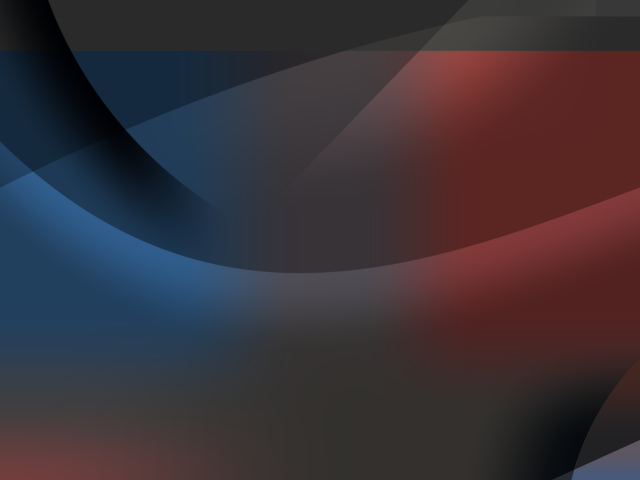
Give the GLSL for this background, as a Shadertoy shader.

```glsl
// Draws a blue-to-red backdrop of soft, overlapping curved sheets under a dark top band.

// Antialiased mask: 1 where the signed distance is positive.
float mask(float d) {
    float w = 0.8 / iResolution.y;
    return smoothstep(-w, w, d);
}

// Blend of three colours from left to right.
vec3 sweep(float x, vec3 left, vec3 middle, vec3 right) {
    vec3 c = mix(left, middle, smoothstep(0.35, 0.64, x));
    return mix(c, right, smoothstep(0.74, 1.0, x));
}

void mainImage(out vec4 fragColor, in vec2 fragCoord) {
    vec2 p = fragCoord / iResolution.xy * vec2(4.0 / 3.0, 1.0);

    // Lower sheet, fading to grey at the foot
    vec3 lower = sweep(p.x, vec3(0.13, 0.25, 0.37), vec3(0.21, 0.20, 0.20), vec3(0.32, 0.135, 0.13));
    vec3 foot = mix(vec3(0.25, 0.245, 0.25), vec3(0.20, 0.19, 0.18), smoothstep(0.1, 0.75, p.x));
    lower = mix(foot, lower, smoothstep(0.13, 0.36, p.y));
    float ember = (1.0 - smoothstep(0.0, 0.17, p.y)) * (1.0 - smoothstep(0.0, 0.7, p.x));
    lower += vec3(0.19, 0.0, -0.01) * ember;

    // Bowl curve with a glow along its underside
    float fromBase = p.x - 0.625;
    float bowl = p.y - 0.431 - fromBase * fromBase * (0.54 - 0.26 * fromBase);
    vec3 rim = sweep(p.x, vec3(0.055, 0.115, 0.18), vec3(0.10, 0.10, 0.13), vec3(0.19, 0.09, 0.095));
    lower += rim * (1.0 - smoothstep(0.0, 0.17, -bowl));

    // Sheet inside the bowl
    vec3 upper = sweep(p.x, vec3(0.115, 0.225, 0.335), vec3(0.215, 0.20, 0.215), vec3(0.355, 0.145, 0.135));
    vec3 color = mix(lower, upper, mask(bowl));

    // Top band
    float band = mask(p.y - 0.894);
    color = mix(color, vec3(0.165), band);

    // Rising veil: shaded above its edge, lit below it
    float veil = min(0.609 + p.x * (0.5 - 0.144 * p.x), 0.966) - p.y;
    float above = mask(-veil);
    color *= 1.0 - 0.28 * above * (1.0 - band) * (1.0 - smoothstep(0.5, 1.0, p.x));
    float veilGlow = mask(veil) * (1.0 - smoothstep(0.0, 0.3, veil));
    veilGlow *= smoothstep(0.1, 0.75, p.x) * (1.0 - smoothstep(0.9, 1.28, p.x));
    color += vec3(0.055, 0.048, 0.042) * veilGlow;

    // Slanted sheet, brightest along its left edge
    float slant = (p.x - 0.976 + (1.0 - p.y) * 0.966) * 0.719;
    float slantGlow = mask(slant) * (1.0 - smoothstep(0.04, 0.27, slant));
    slantGlow *= smoothstep(0.56, 0.90, p.y) * mask(bowl);
    vec3 slantTint = mix(vec3(0.14, 0.085, 0.09), vec3(0.20, 0.085, 0.08), smoothstep(0.8, 0.98, p.x));
    color += mix(slantTint, vec3(0.065, 0.065, 0.06), band) * slantGlow;
    color += 0.08 * band * above * mask(slant) * smoothstep(0.08, 0.25, slant);

    // Small tab in the upper right corner
    float tab = mask(min(p.x - 1.241, p.y - 0.967));
    color = mix(color, vec3(0.22), tab);

    // Dark crescent on the left
    float crescent = length(p - vec2(0.92, 1.3056)) - 0.875;
    float shade = mask(crescent) * (1.0 - smoothstep(0.0, 0.17, crescent));
    shade *= (1.0 - smoothstep(0.22, 0.49, p.x)) * mask(bowl);
    color = mix(color, vec3(0.0, 0.005, 0.015), shade);

    // Lower right disc and the shadow around it
    float disc = length(p - vec2(1.724, -0.134)) - 0.55;
    float discShadow = mask(disc) * (1.0 - smoothstep(0.0, 0.23, disc));
    discShadow *= 1.0 - smoothstep(0.08, 0.3, p.y);
    color = mix(color, vec3(0.025, 0.04, 0.055), discShadow);
    vec3 discColor = mix(vec3(0.13, 0.13, 0.14), vec3(0.27, 0.15, 0.13), smoothstep(0.08, 0.24, p.y));
    color = mix(color, discColor, mask(-disc));

    // Pale wedge across the corner
    float wedge = mask((p.x - 1.149) * 0.453 - p.y);
    vec3 wedgeColor = mix(vec3(0.28, 0.35, 0.48), vec3(0.36, 0.34, 0.38), smoothstep(0.0, 0.06, p.y));
    wedgeColor = mix(vec3(0.15, 0.17, 0.20), wedgeColor, mask(-disc));
    color = mix(color, wedgeColor, wedge);

    fragColor = vec4(clamp(color, 0.0, 1.0), 1.0);
}
```
